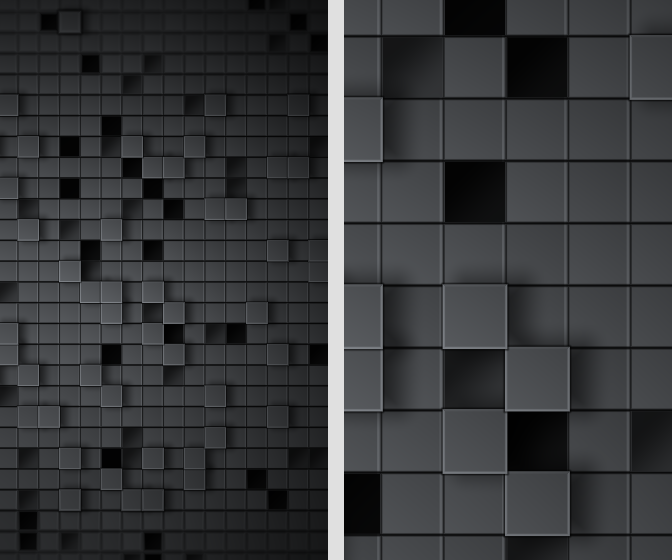
Left: the whole. Right: its middle third, enlarged.
A WebGL 1 fragment shader for this background:

```glsl
precision highp float;
// Wall of dark square blocks, some sunk into pits and some pushed out, lit from the left.
uniform vec2 u_resolution;

float hash(vec2 p) {
  return fract(sin(dot(p, vec2(127.1, 311.7))) * 43758.5453);
}

float box(vec2 p, float halfSize) {
  vec2 a = abs(p) - halfSize;
  return length(max(a, 0.0)) + min(max(a.x, a.y), 0.0);
}

// -1 deep pit, -0.4 shallow pit, 0 flush, 1 raised
float blockHeight(vec2 id) {
  float h = hash(id + 3.0);
  float raisedShare = id.y > 2.0 && id.y < 23.0 ? 0.12 : 0.01;
  if (h < 0.07) return -1.0;
  if (h < 0.14) return -0.4;
  return h > 1.0 - raisedShare ? 1.0 : 0.0;
}

// Per-block tone, paler towards the lower left of each face
float faceTone(vec2 id, vec2 p) {
  return 1.0 + 0.08 * (hash(id + 41.0) - 0.5) - 0.07 * p.x - 0.14 * p.y;
}

void main() {
  vec2 uv = gl_FragCoord.xy / u_resolution;
  float pixel = 26.95 / u_resolution.y;
  vec2 grid = gl_FragCoord.xy * pixel + vec2(0.137, 0.614);
  vec2 id = floor(grid);
  vec2 p = fract(grid) - 0.5;

  // Broad light, and focus lost towards the top and bottom
  vec2 fromLight = uv - vec2(0.2, 0.47);
  float light = 0.315 * exp(-dot(fromLight * fromLight, vec2(1.0, 3.2)));
  float defocus = smoothstep(0.3, 0.5, abs(uv.y - 0.47));
  float soft = pixel + 0.13 * defocus;
  float crisp = 1.0 - 0.65 * defocus;

  // Flush faces with a pale right edge and dark seams
  float tone = light * faceTone(id, p);
  float paleEdge = 1.0 - smoothstep(0.01, 0.01 + soft, abs(p.x - 0.45));
  tone += 0.3 * light * paleEdge * crisp;
  vec2 toSeam = 0.5 - abs(p);
  vec2 seam = 1.0 - smoothstep(vec2(0.0), vec2(0.01, 0.025) + soft, toSeam);
  tone *= 1.0 - max(seam.x * 0.6, seam.y * 0.85) * crisp;

  // Pits: the floor is shaded by the left and top walls
  float level = blockHeight(id);
  if (level < 0.0) {
    float floorLight = smoothstep(-0.6, 0.8, p.x - p.y);
    float pitTone = level < -0.5 ? 0.04 + 0.2 * floorLight * hash(id + 17.0)
                                 : 0.3 + 0.42 * floorLight;
    float inside = 1.0 - smoothstep(-soft, 0.0, box(p, 0.49));
    tone = mix(tone, light * pitTone, inside);
  }

  // Soft shadows thrown to the right by raised blocks
  for (int j = -1; j <= 1; j++) {
    for (int i = -1; i <= 1; i++) {
      vec2 cell = vec2(float(i), float(j));
      if (blockHeight(id + cell) > 0.5) {
        float d = box(p - cell - vec2(0.3, 0.04), 0.42);
        tone *= 1.0 - 0.58 * (1.0 - smoothstep(-0.25, 0.5, d));
      }
    }
  }

  // Raised blocks, slightly enlarged, with bright rims
  for (int j = -1; j <= 1; j++) {
    for (int i = -1; i <= 1; i++) {
      vec2 cell = vec2(float(i), float(j));
      if (blockHeight(id + cell) > 0.5) {
        vec2 q = p - cell;
        float d = box(q, 0.52);
        float rim = smoothstep(-0.035 - soft, -0.02, d);
        float rimLight = q.y > abs(q.x) ? 0.12 : 0.5;
        float face = light * (1.06 * faceTone(id + cell, q) + rimLight * rim * crisp);
        tone *= 1.0 - 0.6 * (1.0 - smoothstep(0.0, 0.03 + soft, d));
        tone = mix(tone, face, 1.0 - smoothstep(-0.5 * soft, 0.5 * soft, d));
      }
    }
  }

  gl_FragColor = vec4(tone * vec3(0.97, 1.0, 1.04), 1.0);
}
```
